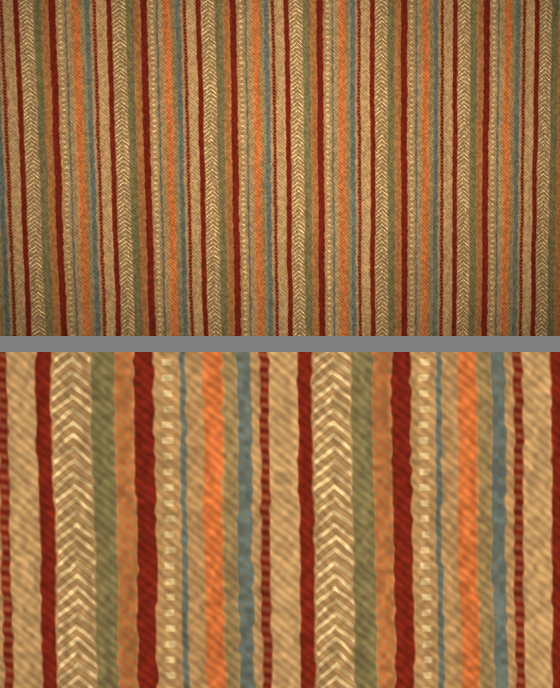
Top, the full canvas; bottom, a detail of the centre.
A Shadertoy shader for this texture:

```glsl
// Woven upholstery cloth with vertical stripes in tan, red, orange, olive and blue.

const vec3 TAN    = vec3(0.70, 0.53, 0.33);
const vec3 SAND   = vec3(0.75, 0.58, 0.37);
const vec3 CREAM  = vec3(0.88, 0.76, 0.53);
const vec3 RED    = vec3(0.47, 0.14, 0.08);
const vec3 ORANGE = vec3(0.82, 0.43, 0.21);
const vec3 OLIVE  = vec3(0.47, 0.42, 0.26);
const vec3 BLUE   = vec3(0.36, 0.41, 0.38);

float hash(vec2 p) {
    p = fract(p * vec2(0.1031, 0.1137));
    p += dot(p, p.yx + 33.33);
    return fract((p.x + p.y) * p.x * 47.3);
}

float noise(vec2 p) {
    vec2 i = floor(p), f = fract(p);
    f = f * f * (3.0 - 2.0 * f);
    return mix(mix(hash(i), hash(i + vec2(1, 0)), f.x),
               mix(hash(i + vec2(0, 1)), hash(i + vec2(1, 1)), f.x), f.y);
}

// Soft coverage of a stripe from a to b, in repeat units, wrapping around.
float stripe(float t, float a, float b, float soft) {
    float d = abs(fract(t - 0.5 * (a + b) + 0.5) - 0.5) - 0.5 * (b - a);
    return smoothstep(soft, -soft, d);
}

// Rounded wave from 0 to 1 for threads and stitches.
float thread(float x) {
    return 0.5 + 0.5 * sin(6.2832 * x);
}

// Repeat coordinate: the cloth leans and tightens slightly toward the right.
float repeatCoord(vec2 uv) {
    float x = uv.x - 0.5;
    x += (uv.y - 0.5) * (0.008 - 0.036 * x);
    return 0.9 + 6.56 * x + 0.54 * x * x;
}

void mainImage(out vec4 fragColor, in vec2 fragCoord) {
    vec2 uv = fragCoord / iResolution.xy;
    vec2 p = fragCoord / iResolution.x;
    float t = repeatCoord(uv);

    // Loose threads make the stripe edges wander
    t += 0.012 * (noise(vec2(t * 3.0, p.y * 14.0)) - 0.5);
    t += 0.012 * (noise(vec2(t * 24.0, p.y * 170.0)) - 0.5);
    float soft = 5.0 / iResolution.x + 0.004;

    // Weave signals
    float rows = p.y * 165.0;
    float twill = thread(rows + t * 22.0);
    float stitch = thread(rows);
    float grain = noise(vec2(t * 44.0, p.y * 260.0));

    // Plain ground and the wide sand band
    vec3 col = TAN;
    col = mix(col, SAND, stripe(t, 0.86, 0.975, soft));

    // Herringbone: slanted cream stitches mirrored about the band's centre
    float zig = abs(fract(t) - 0.11) * 16.0;
    float herring = smoothstep(0.45, 0.9, thread(rows * 0.8 + zig));
    float herringBand = stripe(t, 0.035, 0.18, soft);
    col = mix(col, mix(TAN * 0.93, CREAM, herring * (0.45 + 0.55 * grain)), herringBand);

    // Olive, then olive crossed by orange
    col = mix(col, OLIVE, stripe(t, 0.183, 0.27, soft) * 0.95);
    vec3 crossed = mix(ORANGE, OLIVE, 0.15 + 0.45 * twill);
    col = mix(col, crossed, stripe(t, 0.27, 0.34, soft));

    // Beaded cream line beside the broad red stripe
    float bead = stripe(t, 0.452, 0.488, soft) * smoothstep(0.4, 0.85, thread(rows * 0.65));
    col = mix(col, CREAM, bead * 0.8);

    // Orange and its muted neighbour
    col = mix(col, ORANGE, stripe(t, 0.605, 0.678, soft) * 0.95);
    col = mix(col, mix(TAN, OLIVE, 0.45), stripe(t, 0.682, 0.732, soft));

    // Blue hairline and blue band
    col = mix(col, BLUE, stripe(t, 0.517, 0.538, soft) * 0.9);
    col = mix(col, BLUE, stripe(t, 0.736, 0.79, soft) * (0.75 + 0.25 * twill));

    // Red stripes: two solid, one stitched
    float solidRed = max(stripe(t, -0.028, 0.026, soft), stripe(t, 0.345, 0.418, soft));
    float stitchedRed = stripe(t, 0.824, 0.858, soft) * (0.65 + 0.35 * stitch);
    col = mix(col, RED, max(solidRed, stitchedRed));

    // Thread relief, uneven yarn and a little change between repeats
    col *= 0.91 + 0.13 * twill;
    col *= 0.86 + 0.26 * grain;
    col *= 0.95 + 0.10 * noise(vec2(t * 30.0, p.y * 9.0));
    col *= 0.97 + 0.06 * hash(vec2(floor(t) + 9.0, 4.0));

    // Soft light, strongest above the middle
    vec2 q = uv - vec2(0.48, 0.58);
    col *= 1.07 - 0.75 * q.x * q.x - 0.65 * q.y * q.y;

    fragColor = vec4(clamp(col, 0.0, 1.0), 1.0);
}
```
